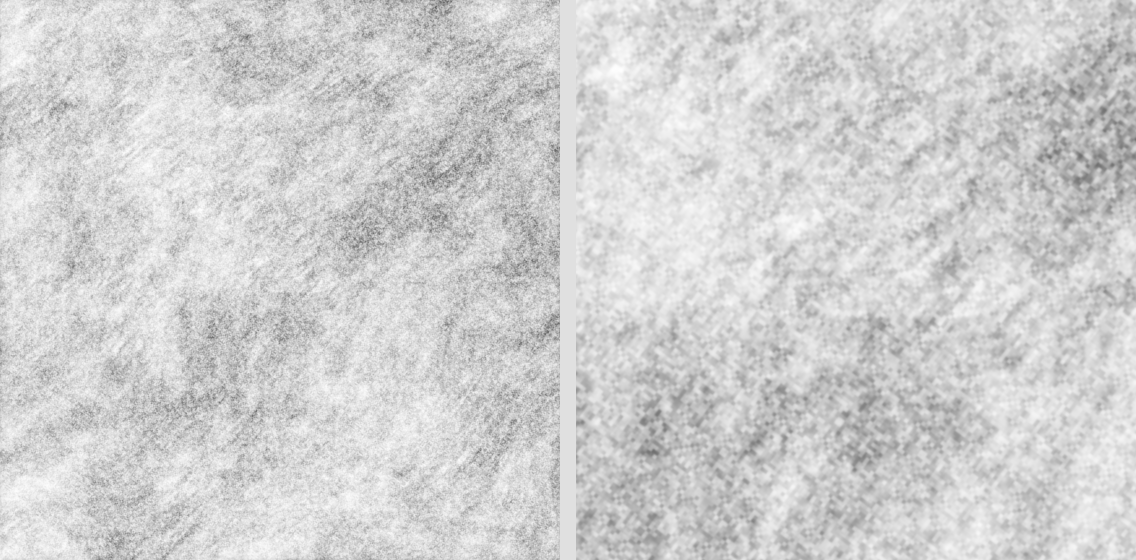
Left, the full canvas; right, a detail of the centre.
This texture is drawn by a Shadertoy shader. Its source:

```glsl
// Draws pale grey mottled plaster with diagonal clouds, faint fibres and fine grain.

const float BASE_TONE = 0.818;
const vec3 TINT = vec3(1.0);
const vec2 DRIFT = vec2(0.766, 0.643);      // direction of the clouds
const vec2 CLOUD_STRETCH = vec2(0.8, 1.2);  // along and across the drift
const float CLOUD_SCALE = 3.6;
const float CLOUD_CONTRAST = 0.058;
const float CLOUD_GAIN = 0.94;
const int CLOUD_OCTAVES = 6;
const float WARP_SCALE = 4.0;
const float WARP_AMOUNT = 0.045;
const float GRAIN_SCALE = 215.0;
const float GRAIN_CONTRAST = 0.075;
const float GRAIN_FADE = 2.5;               // less grain where it is bright
const vec2 FIBRE_SCALE = vec2(32.0, 170.0);
const float FIBRE_CONTRAST = 0.07;
const float HIGHLIGHT_SOFTNESS = 1.2;
const float RIM_WIDTH = 0.006;
const float RIM_DARKNESS = 0.06;
const mat2 OCTAVE_TURN = mat2(1.6, 1.2, -1.2, 1.6); // doubles and rotates

// Integer hash of a lattice cell, from -1 to 1
float hash(vec2 cell) {
    uvec2 q = uvec2(ivec2(cell)) * uvec2(1597334673u, 3812015801u);
    uint n = (q.x ^ q.y) * 1597334673u;
    n = (n ^ (n >> 15)) * 2246822519u;
    n ^= n >> 13;
    return float(n >> 8) / 8388608.0 - 1.0;
}

float valueNoise(vec2 p) {
    vec2 cell = floor(p);
    vec2 f = fract(p);
    f = f * f * f * (f * (f * 6.0 - 15.0) + 10.0);
    float low = mix(hash(cell), hash(cell + vec2(1, 0)), f.x);
    float high = mix(hash(cell + vec2(0, 1)), hash(cell + vec2(1, 1)), f.x);
    return mix(low, high, f.y);
}

// Rotated octaves of slowly fading strength
float clouds(vec2 p) {
    float sum = 0.0;
    float strength = CLOUD_CONTRAST;
    for (int i = 0; i < CLOUD_OCTAVES; i++) {
        sum += strength * valueNoise(p);
        p = OCTAVE_TURN * p + 17.3;
        strength *= CLOUD_GAIN;
    }
    return sum;
}

// Two layers of speckle
float grain(vec2 p) {
    vec2 q = p * GRAIN_SCALE;
    return 0.9 * valueNoise(q + 31.7) + valueNoise(OCTAVE_TURN * q + 5.1);
}

// Short thin strokes in scattered patches
float fibres(vec2 p) {
    float stroke = valueNoise(p * FIBRE_SCALE + 71.0);
    float patches = smoothstep(0.0, 0.7, valueNoise(p * 13.0 + 43.0));
    return stroke * patches;
}

// Streaked dark rim along the canvas border
float rim(vec2 uv) {
    vec2 inset = min(uv, 1.0 - uv);
    float nearest = min(inset.x, inset.y);
    vec2 streakScale = inset.x < inset.y ? vec2(260.0, 45.0) : vec2(45.0, 260.0);
    float streak = 1.0 + 0.6 * valueNoise(uv * streakScale + 9.0);
    return exp(-nearest / RIM_WIDTH) * streak;
}

void mainImage(out vec4 fragColor, in vec2 fragCoord) {
    vec2 uv = fragCoord / iResolution.xy;
    vec2 p = fragCoord / iResolution.y;

    // Bend the space, then align it with the drift
    vec2 warp = vec2(valueNoise(p * WARP_SCALE + 3.0),
                     valueNoise(p * WARP_SCALE + 57.0));
    vec2 bent = p + WARP_AMOUNT * warp;
    vec2 aligned = vec2(dot(bent, DRIFT), dot(bent, vec2(-DRIFT.y, DRIFT.x)));

    // Layer the tones
    float cloud = clouds(aligned * CLOUD_STRETCH * CLOUD_SCALE + 11.0);
    float grainStrength = GRAIN_CONTRAST * clamp(1.0 - GRAIN_FADE * cloud, 0.5, 1.5);
    float shade = cloud + grainStrength * grain(p) + FIBRE_CONTRAST * fibres(aligned);
    shade -= HIGHLIGHT_SOFTNESS * shade * shade;

    float tone = BASE_TONE + shade - RIM_DARKNESS * rim(uv);
    fragColor = vec4(clamp(tone, 0.0, 1.0) * TINT, 1.0);
}
```
